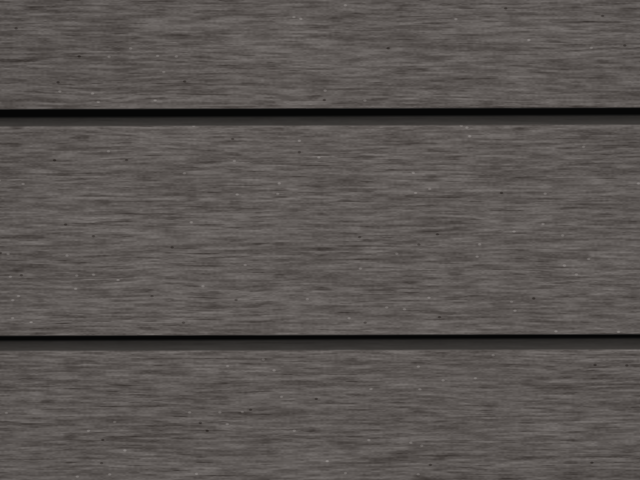
Write a Shadertoy shader that draws this texture.

```glsl
// Brushed grey-brown cladding boards stacked horizontally, split by dark grooves.
// Each groove is a black shadow gap above a dim recessed lip; the faces carry
// fine horizontal grain built from stretched value noise, plus sparse flecks.

#define PITCH 0.472        // board height, in canvas heights
#define SEAM_Y 0.3003      // top edge of the lowest groove at the left side
#define TILT 0.0026        // slope of the grooves
#define GAP 0.0105         // height of the black shadow gap
#define LIP 0.0315         // gap and recessed lip together
#define GRAIN 1.0          // grain contrast
#define FACE vec3(0.357, 0.337, 0.326)
#define RECESS vec3(0.222, 0.212, 0.204)
#define SHADOW vec3(0.022, 0.023, 0.023)

float hash(vec2 p) {
    vec3 q = fract(vec3(p.xyx) * 0.1031);
    q += dot(q, q.yzx + 33.33);
    return fract((q.x + q.y) * q.z);
}

float noise(vec2 p) {
    vec2 i = floor(p), f = fract(p);
    f = f * f * (3.0 - 2.0 * f);
    return mix(mix(hash(i), hash(i + vec2(1, 0)), f.x),
               mix(hash(i + vec2(0, 1)), hash(i + vec2(1, 1)), f.x), f.y);
}

// Signed brightness of the brushed grain, roughly zero on average.
float grain(vec2 p) {
    p.y += 0.006 * noise(p * vec2(7.0, 24.0));   // bend the fibres slightly
    float streaks = noise(p * vec2(17.0, 235.0)) - 0.5;
    float fibres = noise(p * vec2(38.0, 290.0) + 31.0) - 0.5;
    float bands = noise(p * vec2(5.0, 55.0) + 57.0) - 0.5;
    float grit = noise(p * vec2(170.0, 340.0) + 83.0) - 0.5;
    float scratch = smoothstep(0.72, 0.95, noise(p * vec2(22.0, 215.0) + 101.0));
    return 0.095 * streaks + 0.075 * fibres + 0.035 * bands
         + 0.045 * grit - 0.055 * scratch + 0.006;
}

// Sparse specks: mostly pale dust, some dark pits.
float flecks(vec2 p, float px) {
    vec2 cell = floor(p * 45.0);
    float pick = hash(cell + 7.0);
    vec2 centre = 0.2 + 0.6 * vec2(hash(cell + 19.0), hash(cell + 43.0));
    float r = length((fract(p * 45.0) - centre) * vec2(0.7, 1.0)) / 45.0;
    float dot_ = 1.0 - smoothstep(0.0008, 0.0016 + px, r);
    return dot_ * (0.11 * step(0.965, pick) - 0.12 * step(pick, 0.015));
}

void mainImage(out vec4 fragColor, in vec2 fragCoord) {
    vec2 p = fragCoord / iResolution.y;
    float px = 1.0 / iResolution.y;

    // Nearest groove and the distance below its top edge
    float v = (p.y - TILT * p.x - SEAM_Y) / PITCH;
    float seam = floor(v + 0.8);
    float depth = (seam - v) * PITCH;
    float board = seam + step(depth, 0.0);
    float wide = mod(seam, 2.0);                 // alternate grooves open wider
    float gap = GAP + 0.007 * wide - 0.0015 * p.x;
    float lip = LIP + 0.004 * wide;

    // Board face with its own grain and soft overall lighting
    vec2 q = p + vec2(3.7, 1.3) * (board + 2.0);
    vec2 c = p - vec2(0.5 * iResolution.x / iResolution.y, 0.55);
    float light = 1.03 - 0.11 * dot(c, c) + 0.03 * (noise(q * 3.0) - 0.5);
    vec3 face = FACE * light + GRAIN * grain(q) + flecks(q, px);
    face += 0.022 * exp(-abs(depth - lip - 0.002) / 0.002);   // worn upper edge

    // Recessed lip, darkest beneath the shadow gap
    float lit = smoothstep(gap, lip, depth);
    vec3 recess = RECESS * mix(0.72, 1.04, lit) + 0.15 * grain(q);

    // Layer the groove from the gap down to the face below
    float soft = 0.75 * px;
    vec3 groove = mix(SHADOW, recess, smoothstep(gap - 0.002 - soft, gap + 0.002 + soft, depth));
    groove = mix(groove, face, smoothstep(lip - 0.001 - soft, lip + 0.001 + soft, depth));
    vec3 color = mix(face, groove, smoothstep(-0.001 - soft, 0.001 + soft, depth));

    fragColor = vec4(clamp(color, 0.0, 1.0), 1.0);
}
```
